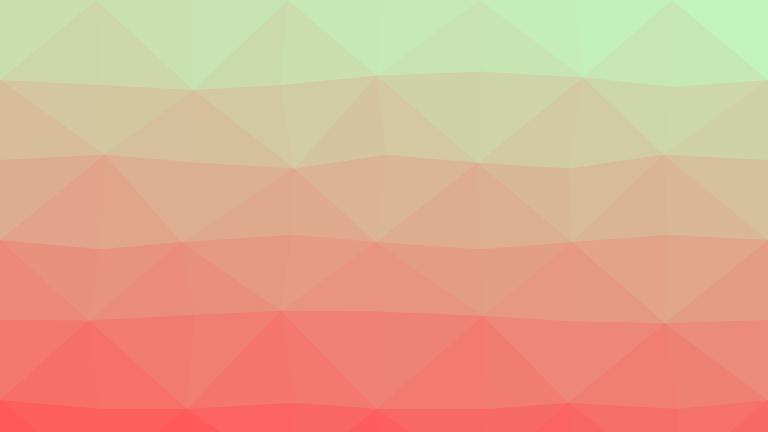
Reproduce this background procedurally as a Shadertoy shader.

```glsl
#define COLUMNS 8.0
#define ROWS 5.4
#define LOW_COLOR vec3(1.0, 0.35, 0.35)
#define HIGH_COLOR vec3(0.76, 0.95, 0.74)
#define BLEND_BASE 0.02
#define BLEND_SLOPE vec2(0.14, 0.90)

const float TAU = 6.2831853;

// Waves that bend each inner grid row: amplitude, period, crest, offset
const vec4 SIDE_WAVE[5] = vec4[5](
    vec4(0.083, 5.0, 1.0, -0.01),
    vec4(0.094, 12.0, 1.5, 0.0),
    vec4(0.083, 2.2, 1.0, -0.03),
    vec4(0.073, 3.0, 2.0, -0.04),
    vec4(0.083, 2.2, 5.0, 0.0));
const vec4 DROP_WAVE[5] = vec4[5](
    vec4(0.115, 5.8, 2.0, 0.01),
    vec4(0.100, 3.0, 2.7, 0.025),
    vec4(0.090, 4.0, 1.0, 0.025),
    vec4(0.080, 7.0, 6.9, -0.04),
    vec4(0.050, 3.0, 1.5, 0.085));

float wave(vec4 w, float column) {
    return w.w + w.x * cos(TAU * (column - w.z) / w.y);
}

// Grid node in height units, measured down from the top left
vec2 gridNode(vec2 id, vec2 cellSize) {
    vec2 shift = vec2(0.0);
    bool inner = id.x > 0.5 && id.x < COLUMNS - 0.5 && id.y > 0.5 && id.y < 5.5;
    if (inner) {
        int row = int(id.y + 0.5) - 1;
        shift = vec2(wave(SIDE_WAVE[row], id.x), wave(DROP_WAVE[row], id.x));
    }
    return (id + shift) * cellSize;
}

float cross2(vec2 a, vec2 b) {
    return a.x * b.y - a.y * b.x;
}

// Signed distance to the line a-b, positive to one side
float edgeSide(vec2 p, vec2 a, vec2 b) {
    return cross2(normalize(b - a), p - a);
}

// Adds one flat facet, weighted by its smooth coverage
void addFacet(inout vec4 sum, vec2 p, vec2 a, vec2 b, vec2 c, float aspect) {
    float turn = sign(cross2(b - a, c - a));
    float inside = min(turn * edgeSide(p, a, b),
        min(turn * edgeSide(p, b, c), turn * edgeSide(p, c, a)));
    float coverage = clamp(inside * iResolution.y + 0.5, 0.0, 1.0);
    vec2 center = (a + b + c) / 3.0;
    vec2 place = vec2(center.x / aspect, 1.0 - center.y);
    float blend = clamp(BLEND_BASE + dot(place, BLEND_SLOPE), 0.0, 1.0);
    sum += coverage * vec4(mix(LOW_COLOR, HIGH_COLOR, blend), 1.0);
}

void mainImage(out vec4 fragColor, in vec2 fragCoord) {
    float aspect = iResolution.x / iResolution.y;
    vec2 p = fragCoord / iResolution.y;
    p.y = 1.0 - p.y;
    vec2 cellSize = vec2(aspect / COLUMNS, 1.0 / ROWS);
    vec2 home = floor(p / cellSize);
    vec4 sum = vec4(0.0);

    // Nearby cells, each split in two along an alternating diagonal
    for (int j = -1; j <= 1; j++) {
        for (int i = -1; i <= 1; i++) {
            vec2 id = home + vec2(i, j);
            float even = 1.0 - mod(id.x + id.y, 2.0);
            vec2 start = gridNode(id + vec2(even, 0.0), cellSize);
            vec2 end = gridNode(id + vec2(1.0 - even, 1.0), cellSize);
            vec2 upper = gridNode(id + vec2(1.0 - even, 0.0), cellSize);
            vec2 lower = gridNode(id + vec2(even, 1.0), cellSize);
            addFacet(sum, p, start, end, upper, aspect);
            addFacet(sum, p, start, end, lower, aspect);
        }
    }
    fragColor = vec4(sum.rgb / max(sum.a, 0.001), 1.0);
}
```
